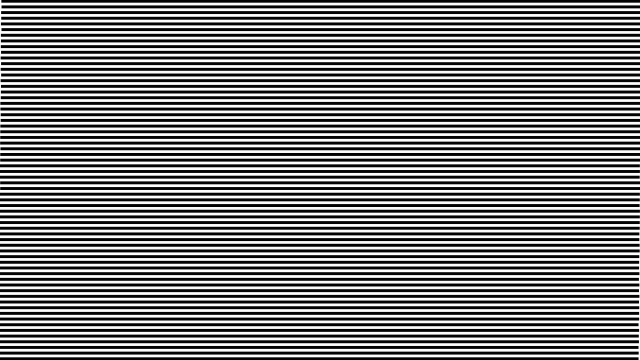
This pattern is drawn by a Shadertoy shader. Its source:

```glsl
// Dense horizontal black bars on white, each row shifted very slightly sideways.

#define ROWS 63.43        // bar periods over the canvas height
#define BAR_DUTY 0.515    // black share of one period
#define SLANT 0.0022      // sideways shift at the top and bottom, in canvas widths
#define JITTER 0.0010     // random sideways shift per row, in canvas widths
#define INK vec3(0.01)
#define PAPER vec3(0.99)

float hash(float n) {
    return fract(sin(n * 12.9898) * 43758.55);
}

// Share of a pixel that lies inside an edge; distance is positive inside.
float coverage(float insideDistance, float pixelSize) {
    return clamp(insideDistance / pixelSize + 0.5, 0.0, 1.0);
}

void mainImage(out vec4 fragColor, in vec2 fragCoord) {
    vec2 uv = fragCoord / iResolution.xy - 0.5;

    // Rows, with a gap centred on the middle of the canvas
    float y = uv.y * ROWS;
    float row = floor(y);
    float barDistance = 0.5 * BAR_DUTY - abs(fract(y) - 0.5);
    float bar = coverage(barDistance, ROWS / iResolution.y);

    // Bar ends: canvas-wide bars shifted right above, left below
    float rowHeight = (row + 0.5) / ROWS;
    float shift = 2.0 * SLANT * rowHeight + JITTER * (hash(row) - 0.5);
    float span = coverage(0.5 - abs(uv.x - shift), 1.0 / iResolution.x);

    fragColor = vec4(mix(PAPER, INK, bar * span), 1.0);
}
```
